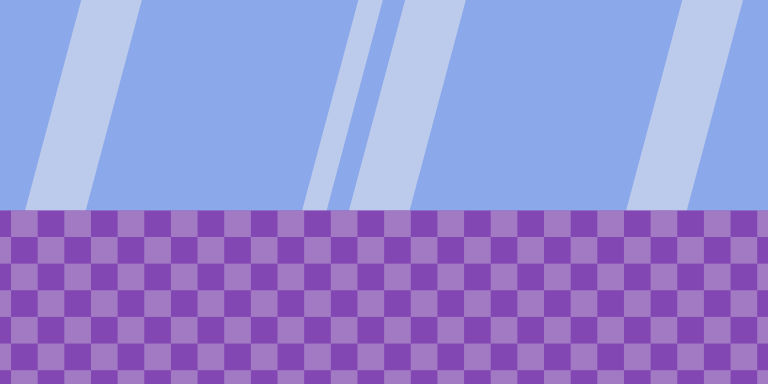
This background is drawn by a Shadertoy shader. Its source:

```glsl
#define FLOOR_TOP 0.4523
#define CELL 0.0694
#define CELL_OFFSET 0.0287
#define SLANT 0.267
#define WIDE 0.158
#define THIN 0.0638

const vec3 WALL = vec3(0.541, 0.659, 0.918);
const vec3 GLINT = vec3(0.737, 0.796, 0.922);
const vec3 TILE_DARK = vec3(0.514, 0.278, 0.702);
const vec3 TILE_LIGHT = vec3(0.635, 0.478, 0.765);

// Coverage of a shape from its signed distance, negative inside
float coverage(float dist, float pixel) {
    return clamp(0.5 - dist / pixel, 0.0, 1.0);
}

// Alternating squares with edges one pixel wide
float checker(vec2 cell, float pixel) {
    vec2 wave = 0.5 - abs(mod(cell + 0.5, 2.0) - 1.0);
    vec2 side = clamp(wave * CELL / pixel, -0.5, 0.5);
    return 0.5 + 2.0 * side.x * side.y;
}

// Slanted bands of light: centre at floor level, then width
float glints(vec2 p, float pixel) {
    vec2 bands[4] = vec2[4](vec2(0.1443, WIDE), vec2(0.8188, THIN),
                            vec2(0.9878, WIDE), vec2(1.7096, WIDE));
    float across = p.x - SLANT * (p.y - FLOOR_TOP);
    float toNormal = inversesqrt(1.0 + SLANT * SLANT);
    float light = 0.0;
    for (int i = 0; i < 4; i++) {
        float dist = (abs(across - bands[i].x) - 0.5 * bands[i].y) * toNormal;
        light = max(light, coverage(dist, pixel));
    }
    return light;
}

void mainImage(out vec4 fragColor, in vec2 fragCoord) {
    vec2 p = fragCoord / iResolution.y;
    float pixel = 1.0 / iResolution.y;

    // Wall
    vec3 wall = mix(WALL, GLINT, glints(p, pixel));

    // Tiled floor
    vec2 cell = (p - vec2(CELL_OFFSET, FLOOR_TOP)) / CELL;
    vec3 tiles = mix(TILE_LIGHT, TILE_DARK, checker(cell, pixel));

    vec3 color = mix(wall, tiles, coverage(p.y - FLOOR_TOP, pixel));
    fragColor = vec4(color, 1.0);
}
```
